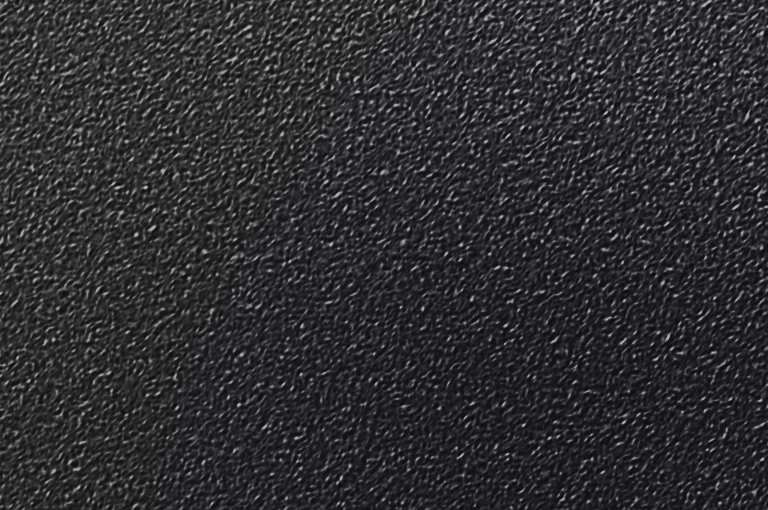
Reproduce this texture procedurally as a Shadertoy shader.

```glsl
// Black embossed leather-like plastic, lit from the upper left with a dark lower right.
#define GRAINS 112.0       // grain cells per canvas height
#define STRETCH 1.3        // grain length over width
#define RIDGE_ANGLE 0.72   // ridge direction in radians
#define TURN 1.2           // random turn of single grains
#define BEND 0.0018        // waviness of the ridges
#define FINE_SCALE 1.35    // size ratio of coarse to fine grains
#define FLOOR_TONE 0.056   // deepest shadow
#define MID_TONE 0.109     // brightness of a flat face
#define GLOSS 0.74         // contrast of lit slopes
#define WARM_TINT vec3(1.0, 1.0, 0.985)
#define COOL_TINT vec3(0.975, 0.98, 1.1)

vec3 hash3(vec3 p) {
    p = fract(p * vec3(0.1031, 0.1030, 0.0973));
    p += dot(p, p.yxz + 33.33);
    return fract((p.xxy + p.yxx) * p.zyx);
}

// Slope of a field of scattered soft bumps, scaled to about unit deviation
float grainSlope(vec2 q, float salt) {
    vec2 cell = floor(q);
    float slope = 0.0;
    for (int y = -1; y <= 1; y++)
    for (int x = -1; x <= 1; x++)
    for (int layer = 0; layer < 2; layer++) {
        vec2 home = cell + vec2(x, y);
        vec3 seed = vec3(home + 300.0, float(layer) * 57.0 + salt);
        vec3 place = hash3(seed);
        vec3 shape = hash3(seed + 391.0);
        vec2 d = q - home - place.xy;
        float turn = (shape.x - 0.5) * TURN;
        float bump = max(0.0, 1.0 - dot(d, d));
        float facing = dot(d, vec2(sin(turn), cos(turn)));
        slope += (shape.y * 2.0 - 1.0) * facing * bump * bump * bump;
    }
    return slope / 0.137;
}

// Grain coordinates along and across the ridges
vec2 ridgeFrame(vec2 p, float angle) {
    vec2 along = vec2(cos(angle), sin(angle));
    return vec2(dot(p, along) / STRETCH, dot(p, vec2(-along.y, along.x))) * GRAINS;
}

// Broad uneven patches from layered sines, about -1 to 1
float patches(vec2 p) {
    vec2 w = p + 0.06 * sin(p.yx * 13.0 + 1.7);
    return 0.5 * sin(w.x * 17.0 + w.y * 9.0) * sin(w.y * 21.0 - w.x * 6.0)
         + 0.5 * sin(w.x * 37.0 - w.y * 29.0 + 2.0) * sin(w.y * 43.0 + w.x * 11.0);
}

void mainImage(out vec4 fragColor, in vec2 fragCoord) {
    vec2 p = fragCoord / iResolution.y;
    vec2 uv = fragCoord / iResolution.xy;

    // Two grain sizes with slightly different directions
    vec2 bent = p + BEND * sin(p.yx * 80.0 + 2.0 * sin(p * 31.0));
    float coarse = grainSlope(ridgeFrame(bent, RIDGE_ANGLE), 11.0);
    float fine = grainSlope(ridgeFrame(bent, RIDGE_ANGLE + 0.2) * FINE_SCALE, 173.0);
    float slope = 0.9 * coarse + 0.43 * fine;

    // Large-scale light: bright upper left, dark pool at the lower right
    vec2 toPool = (uv - vec2(0.72, 0.24)) * vec2(1.7, 1.55);
    float pool = exp(-dot(toPool, toPool));
    float sheen = smoothstep(-0.5, 0.9, uv.y - 0.55 * uv.x);
    float level = mix(0.94, 1.38, sheen) * (1.0 - 0.4 * pool);
    level *= 1.0 + 0.06 * patches(p);
    float gloss = GLOSS * (0.9 + 0.22 * smoothstep(0.1, 0.9, uv.x));

    // Exponential response gives broad shadow and narrow glints
    float tone = FLOOR_TONE + MID_TONE * level * exp(gloss * slope);
    tone = tone < 0.4 ? tone : 0.4 + 0.28 * (1.0 - exp((0.4 - tone) / 0.28));

    float cool = smoothstep(0.0, 0.6, uv.x - 0.3 * uv.y + 0.3 * pool);
    vec3 tint = mix(WARM_TINT, COOL_TINT, cool);
    tint = mix(tint, vec3(1.0), smoothstep(0.2, 0.5, tone));
    fragColor = vec4(tone * tint, 1.0);
}
```
